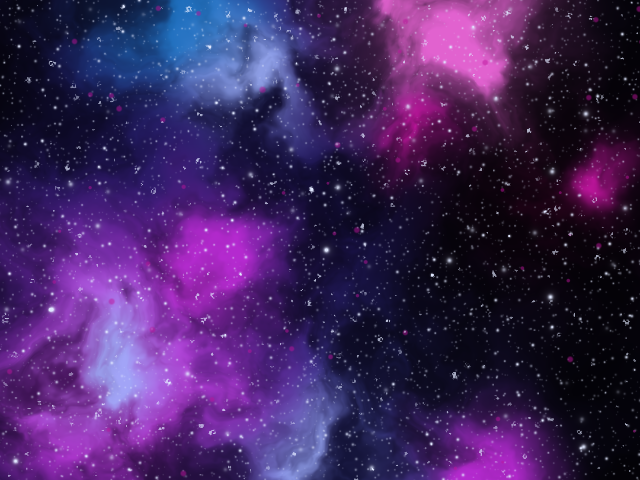
A Shadertoy shader for this texture:

```glsl
// Deep-space nebula: violet, pink and blue clouds under scattered star dust.

const vec3 BLACK = vec3(0.014, 0.010, 0.035);
const vec3 NAVY = vec3(0.045, 0.035, 0.150);
const vec3 INDIGO = vec3(0.115, 0.085, 0.350);
const vec3 BLUE = vec3(0.170, 0.190, 0.520);
const vec3 AZURE = vec3(0.090, 0.370, 0.640);
const vec3 MAROON = vec3(0.120, 0.008, 0.080);
const vec3 VIOLET = vec3(0.610, 0.140, 0.700);
const vec3 PINK = vec3(0.760, 0.330, 0.700);
const vec3 MAGENTA = vec3(0.740, 0.080, 0.610);
const vec3 PALE = vec3(0.540, 0.600, 0.850);
const vec3 STAR = vec3(0.880, 0.910, 1.000);

const float WARP = 0.17;         // raggedness of the cloud outlines
const float DUST_CELLS = 75.0;   // cells per canvas height
const float STAR_CELLS = 36.0;
const float BRIGHT_CELLS = 12.0;
const float FLAKE_CELLS = 22.0;
const float SPOT_CELLS = 14.0;

// Clouds from back to front: centre, radius, density
const int CLOUDS = 12;
const vec4 CLOUD[CLOUDS] = vec4[](
    vec4(0.34, 0.34, 0.40, 1.1), vec4(0.74, 0.02, 0.25, 1.1),
    vec4(0.50, 0.90, 0.32, 1.0), vec4(0.38, 0.98, 0.15, 1.1),
    vec4(1.15, 0.61, 0.20, 0.9), vec4(0.25, 0.21, 0.25, 1.5),
    vec4(0.44, 0.46, 0.11, 1.3), vec4(0.90, 0.98, 0.18, 1.5),
    vec4(1.00, 0.87, 0.11, 1.2), vec4(0.87, 0.69, 0.07, 1.2),
    vec4(1.27, 0.66, 0.06, 0.8), vec4(0.98, 0.03, 0.11, 1.2));
const vec3 TINT[CLOUDS] = vec3[](INDIGO, BLUE, INDIGO, AZURE, MAROON,
    VIOLET, VIOLET, PINK, PINK, MAGENTA, MAGENTA, VIOLET);

// Pale glowing cores: centre, radius
const vec3 CORE[3] = vec3[](vec3(0.50, 0.84, 0.11),
    vec3(0.24, 0.25, 0.14), vec3(0.67, 0.06, 0.12));

float hash(vec2 p) {
    vec3 q = fract(p.xyx * 0.1031);
    q += dot(q, q.yzx + 33.33);
    return fract((q.x + q.y) * q.z);
}

vec2 hash2(vec2 p) {
    return vec2(hash(p + 17.3), hash(p + 71.9));
}

float noise(vec2 p) {
    vec2 i = floor(p), f = fract(p);
    f = f * f * (3.0 - 2.0 * f);
    return mix(mix(hash(i), hash(i + vec2(1, 0)), f.x),
               mix(hash(i + vec2(0, 1)), hash(i + vec2(1, 1)), f.x), f.y);
}

float fbm(vec2 p) {
    float sum = 0.0, amp = 0.5;
    for (int i = 0; i < 5; i++) {
        sum += amp * noise(p);
        p = mat2(1.6, 1.2, -1.2, 1.6) * p + 9.7;
        amp *= 0.5;
    }
    return sum;
}

float glow(vec2 offset, float radius) {
    return exp(-dot(offset, offset) / (radius * radius));
}

// One jittered point per cell: xy = offset to it, zw = two random values
vec4 scatter(vec2 p, float cells, float seed) {
    vec2 id = floor(p * cells) + seed;
    vec2 offset = (fract(p * cells) - 0.15 - 0.7 * hash2(id)) / cells;
    return vec4(offset, hash(id + 5.1), hash(id + 43.7));
}

// Few stars are bright, most are faint
float stars(vec2 p, float cells, float seed, float share, float radius) {
    vec4 s = scatter(p, cells, seed);
    float size = radius * mix(0.75, 1.25, s.w);
    return step(s.z, share) * mix(0.18, 1.0, s.w * s.w * s.w) * glow(s.xy, size);
}

// Ragged clumps of tiny white specks
float flakes(vec2 p, float seed) {
    vec4 s = scatter(p, FLAKE_CELLS, seed);
    float clump = glow(s.xy, mix(0.004, 0.011, s.w * s.w));
    float grain = noise(p * 330.0 + seed);
    float speck = smoothstep(0.45, 0.85, clump * (0.15 + 1.1 * grain));
    return step(s.z, 0.30) * mix(0.5, 1.0, fract(s.w * 7.0)) * speck;
}

vec3 nebula(vec2 p) {
    vec2 warp = vec2(fbm(p * 5.5 + 3.0), fbm(p * 5.5 + 41.0)) - 0.48;
    vec2 q = p + WARP * warp;
    float detail = smoothstep(0.20, 0.70, fbm(p * 8.0 + 2.0 * warp + 20.0));
    float right = smoothstep(0.45, 1.0, p.x + 0.3 * warp.x);
    float left = smoothstep(0.0, 0.3, p.x + 0.4 * (1.0 - p.y));
    vec3 col = mix(BLACK, NAVY, left * (1.0 - right));
    for (int i = 0; i < CLOUDS; i++) {
        vec4 c = CLOUD[i];
        float density = c.w * glow(q - c.xy, c.z) * mix(0.45, 1.15, detail);
        col = mix(col, TINT[i], min(density, 1.0));
    }
    for (int i = 0; i < 3; i++) {
        float core = glow(q - CORE[i].xy, CORE[i].z);
        col = mix(col, PALE, min(1.1 * core * detail, 0.9));
    }
    return col * mix(0.72, 1.16, detail);
}

void mainImage(out vec4 fragColor, in vec2 fragCoord) {
    vec2 p = fragCoord / iResolution.y;
    vec3 col = nebula(p);

    // Soft magenta spots
    vec4 spot = scatter(p, SPOT_CELLS, 300.0);
    float disc = 1.0 - smoothstep(0.4, 1.0, length(spot.xy) / mix(0.004, 0.009, spot.w));
    col = mix(col, MAGENTA, 0.5 * disc * step(spot.z, 0.2));

    // Star dust, flakes and bright stars with halos
    float light = 0.0;
    for (int i = 0; i < 2; i++) {
        float seed = 100.0 * float(i);
        vec2 shifted = p + 0.37 * float(i);
        light += 0.60 * stars(shifted, DUST_CELLS, seed + 11.0, 0.28, 0.0017);
        light += 1.00 * stars(shifted, STAR_CELLS, seed + 29.0, 0.28, 0.0026);
        light += 0.75 * flakes(shifted, seed + 53.0);
    }
    light += 1.2 * stars(p, BRIGHT_CELLS, 7.0, 0.45, 0.0042);
    light += 0.15 * stars(p, BRIGHT_CELLS, 7.0, 0.45, 0.0110);
    col = mix(col, STAR, min(light, 1.0));

    fragColor = vec4(col, 1.0);
}
```
